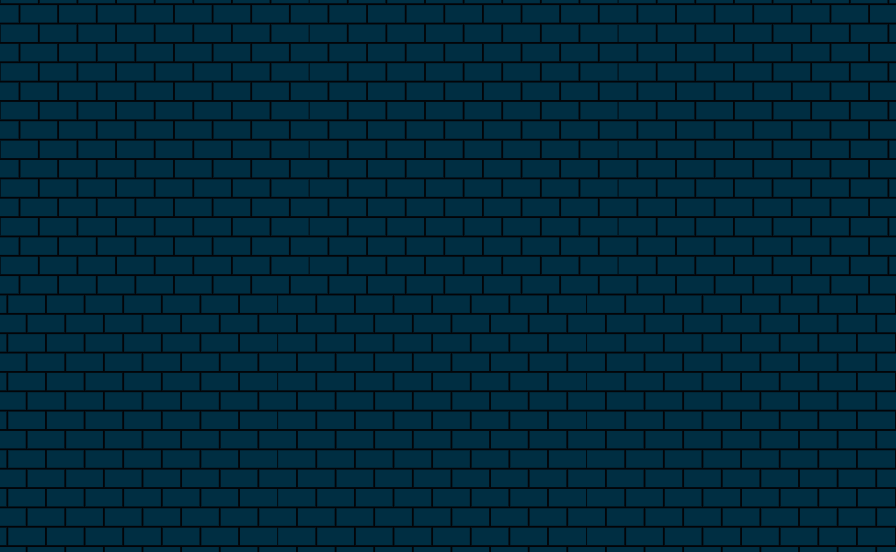
A Shadertoy shader for this pattern:

```glsl
// Dark teal running-bond brick wall with thin black mortar, in two shifted panels.

// Share of a pixel covered by a line of the given width, at distance d from its centre.
float lineCoverage(float d, float width, float pixel) {
    float nearEdge = max(d - 0.5 * pixel, -0.5 * width);
    float farEdge = min(d + 0.5 * pixel, 0.5 * width);
    return clamp((farEdge - nearEdge) / pixel, 0.0, 1.0);
}

// Distance to the nearest whole number.
float gridDistance(float x) {
    return abs(fract(x + 0.5) - 0.5);
}

void mainImage(out vec4 fragColor, in vec2 fragCoord) {
    // Canvas widths, measured from the upper left
    float pixel = 1.0 / iResolution.x;
    vec2 p = vec2(fragCoord.x, iResolution.y - fragCoord.y) * pixel;

    // Courses of bricks
    vec2 brickSize = vec2(0.0431, 0.0216);
    vec2 cell = p / brickSize - vec2(0.005, 0.217);
    float course = floor(cell.y);

    // The lower panel slides left; every second course moves by half a brick
    float evenCourse = 1.0 - mod(course, 2.0);
    cell.x += 0.815 * step(15.0, course) - 0.5 * evenCourse;

    // Every eighth upright joint in the odd courses is a thinner seam
    float joint = floor(cell.x + 0.5);
    bool isSeam = mod(joint, 8.0) < 0.5 && evenCourse < 0.5;
    float jointWidth = isSeam ? 0.001 : 0.00206;

    // Mortar
    vec2 d = vec2(gridDistance(cell.x), gridDistance(cell.y)) * brickSize;
    float mortar = max(lineCoverage(d.x, jointWidth, pixel),
                       lineCoverage(d.y, 0.00206, pixel));

    vec3 brickColor = vec3(0.0, 0.18, 0.26);
    vec3 mortarColor = vec3(0.01, 0.015, 0.03);
    fragColor = vec4(mix(brickColor, mortarColor, mortar), 1.0);
}
```
